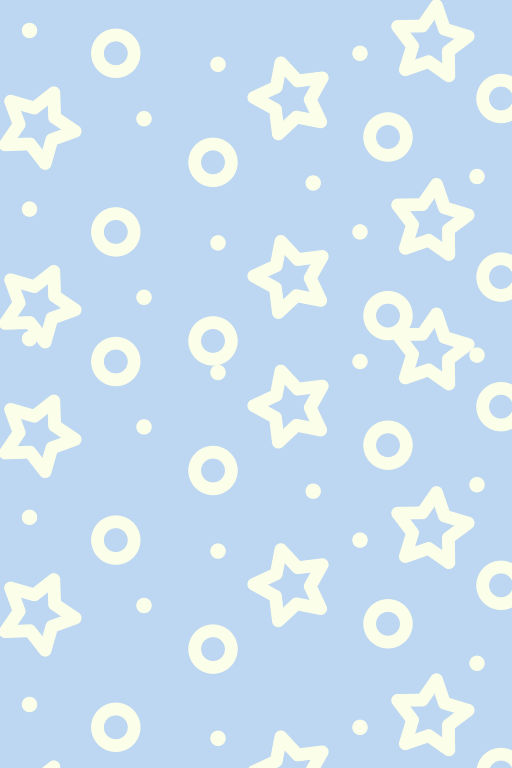
Give the GLSL for this pattern, as a WebGL 1 fragment shader.

```glsl
precision highp float;
uniform vec2 u_resolution;

// Lengths are in units of 1/768 of the canvas height.
#define UNITS 768.0
#define SKY vec3(0.74, 0.84, 0.945)
#define CREAM vec3(0.985, 0.995, 0.912)
#define STROKE 6.4
#define RING_RADIUS 18.3
#define DOT_RADIUS 7.7
#define STAR_TIP 37.4
#define STAR_NOTCH 19.0
#define ROW_STEP 178.6
#define PAIR_STEP 308.2
#define LAST_GAP 57.6

float dotShape(vec2 p, vec2 c) {
  return length(p - c) - DOT_RADIUS;
}

float ring(vec2 p, vec2 c) {
  return abs(length(p - c) - RING_RADIUS) - STROKE;
}

float segment(vec2 p, vec2 a, vec2 b) {
  vec2 ab = b - a;
  return length(p - a - ab * clamp(dot(p - a, ab) / dot(ab, ab), 0.0, 1.0));
}

// Outlined five-point star, folded into one half arm; turn is in degrees.
float star(vec2 p, vec2 c, float turn) {
  vec2 q = p - c;
  float sector = radians(72.0);
  float a = atan(-q.y, q.x) - radians(turn);
  a = abs(mod(a + 0.5 * sector, sector) - 0.5 * sector);
  q = length(q) * vec2(cos(a), sin(a));
  vec2 notch = STAR_NOTCH * vec2(cos(0.5 * sector), sin(0.5 * sector));
  return segment(q, vec2(STAR_TIP, 0.0), notch) - STROKE;
}

// Top of each row: rows come in pairs, with a wider gap before the last pair.
float rowTop(float row) {
  float pair = floor(row * 0.5 + 0.01);
  return pair * PAIR_STEP + (row - 2.0 * pair) * ROW_STEP
       + step(1.5, pair) * LAST_GAP;
}

// One row of scattered shapes, y measured downwards from the row top.
float motif(vec2 p, float isOdd) {
  float d = star(p, vec2(38.0, 126.7), -7.0);
  d = min(d, star(p, vec2(291.2, 98.8), 34.0));
  d = min(d, star(p, vec2(431.3, 42.8), 10.0));

  d = min(d, ring(p, vec2(115.8, 53.3)));
  d = min(d, ring(p, vec2(213.0, 162.3)));
  d = min(d, ring(p, vec2(388.0, 137.0)));
  d = min(d, ring(p, vec2(501.0, 98.5)));

  d = min(d, dotShape(p, vec2(29.5, 30.5)));
  d = min(d, dotShape(p, vec2(144.0, 118.7)));
  d = min(d, dotShape(p, vec2(218.0, 64.3)));
  d = min(d, dotShape(p, vec2(360.0, 53.3)));
  d = min(d, dotShape(p, vec2(477.0, 176.5)));

  // This dot appears only in the first row of each pair.
  return min(d, dotShape(p, vec2(313.2, 183.0)) + isOdd * UNITS);
}

void main() {
  float unit = UNITS / u_resolution.y;
  vec2 p = gl_FragCoord.xy * unit;
  p.y = UNITS - p.y;

  float d = UNITS;
  for (int i = 0; i < 5; i++) {
    float row = float(i);
    d = min(d, motif(p - vec2(0.0, rowTop(row)), mod(row, 2.0)));
  }

  float cover = 1.0 - smoothstep(-0.6 * unit, 0.6 * unit, d);
  gl_FragColor = vec4(mix(SKY, CREAM, cover), 1.0);
}
```
